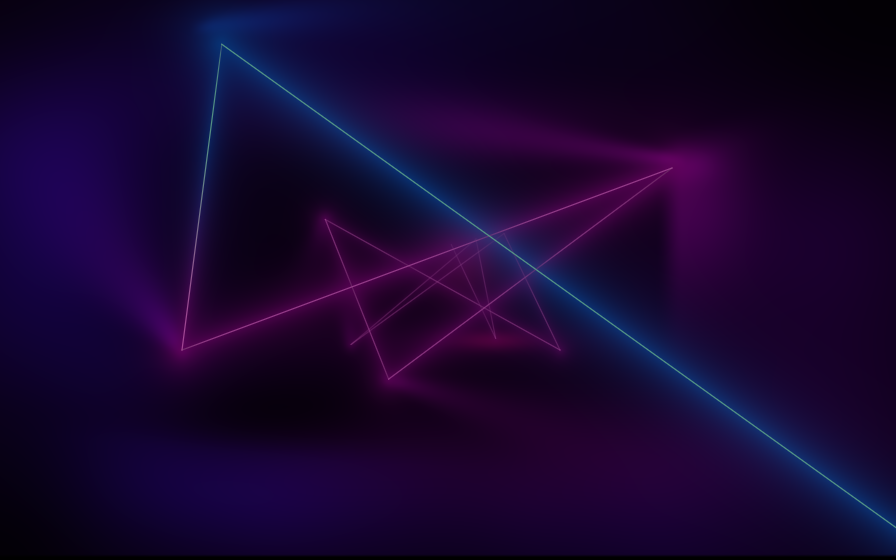
A WebGL 2 fragment shader for this background:

```glsl
#version 300 es
precision highp float;

uniform vec2 u_resolution;
out vec4 fragColor;

#define BEAM_COUNT 10
#define CORE_WIDTH 0.0011
#define GLOW_WIDTH 0.042
#define BEAM_FADE 0.30
#define HAZE_SCALE 3.0
#define HAZE_DEPTH 0.35
#define BASE vec3(0.038, 0.000, 0.070)
#define BLUE vec3(0.010, 0.200, 0.460)
#define INDIGO vec3(0.050, 0.015, 0.270)
#define MAGENTA vec3(0.370, 0.010, 0.350)
#define CRIMSON vec3(0.320, 0.000, 0.140)
#define GREEN_CORE vec3(0.360, 0.620, 0.520)

// Corners of one continuous folded beam, in units of canvas height
const vec2 corners[12] = vec2[12](
    vec2(1.604, 0.055), vec2(0.396, 0.921), vec2(0.325, 0.375),
    vec2(1.200, 0.700), vec2(0.694, 0.323), vec2(0.581, 0.608),
    vec2(1.000, 0.375), vec2(0.900, 0.583), vec2(0.627, 0.385),
    vec2(0.850, 0.573), vec2(0.885, 0.396), vec2(0.806, 0.563));

vec2 hashGradient(vec2 cell) {
    float h = fract(sin(dot(cell, vec2(127.1, 311.7))) * 43758.5);
    return vec2(cos(6.2832 * h), sin(6.2832 * h));
}

float gradientNoise(vec2 p) {
    vec2 i = floor(p), f = fract(p);
    vec2 u = f * f * f * (f * (f * 6.0 - 15.0) + 10.0);
    vec2 e = vec2(1.0, 0.0);
    float a = dot(hashGradient(i), f);
    float b = dot(hashGradient(i + e.xy), f - e.xy);
    float c = dot(hashGradient(i + e.yx), f - e.yx);
    float d = dot(hashGradient(i + e.xx), f - e.xx);
    return mix(mix(a, b, u.x), mix(c, d, u.x), u.y);
}

// Soft elliptical pool of light
float pool(vec2 p, vec2 center, vec2 radii) {
    vec2 d = (p - center) / radii;
    return exp(-dot(d, d));
}

// Light fanning out from a corner along a wall
float plume(vec2 p, vec2 origin, vec2 heading, float spread, float reach) {
    vec2 axis = normalize(heading), d = p - origin;
    float along = dot(d, axis);
    float across = dot(d, vec2(-axis.y, axis.x));
    float side = across / (0.012 + spread * max(along, 0.0));
    return exp(-side * side - max(along, 0.0) / reach)
         * smoothstep(-0.025, 0.025, along);
}

// Distance to a segment (x) and position along it (y)
vec2 segment(vec2 p, vec2 a, vec2 b) {
    vec2 ab = b - a;
    float t = clamp(dot(p - a, ab) / dot(ab, ab), 0.0, 1.0);
    return vec2(length(p - a - ab * t), t);
}

vec3 room(vec2 p) {
    vec3 c = BASE;
    // Left wall and ceiling
    c += INDIGO * 0.70 * pool(p, vec2(0.06, 0.66), vec2(0.25, 0.25));
    c += INDIGO * 0.35 * pool(p, vec2(0.16, 0.32), vec2(0.24, 0.22));
    c += INDIGO * 0.35 * pool(p, vec2(0.62, 0.91), vec2(0.50, 0.15));
    c += mix(INDIGO, MAGENTA, 0.6) * plume(p, corners[2], vec2(-0.58, 0.81), 0.32, 0.20);
    c += BLUE * 0.40 * plume(p, vec2(0.36, 0.950), vec2(0.98, 0.14), 0.14, 0.32);
    c += BLUE * 0.12 * pool(p, vec2(0.42, 0.96), vec2(0.13, 0.04));
    c += MAGENTA * 0.22 * pool(p, vec2(0.90, 0.775), vec2(0.32, 0.07));
    c += MAGENTA * 0.85 * plume(p, vec2(1.205, 0.713), vec2(-0.98, 0.15), 0.09, 0.24);
    // Right wall, lit from its near edge and cut off under the ceiling
    float wall = smoothstep(1.17, 1.22, p.x);
    wall *= smoothstep(0.05, -0.03, p.y - 0.72 - 0.35 * (p.x - 1.2));
    c += vec3(0.06, 0.0, 0.10) * pool(p, vec2(1.40, 0.47), vec2(0.30, 0.34));
    c += MAGENTA * 0.65 * wall * pool(p, vec2(1.205, 0.67), vec2(0.12, 0.18));
    c += MAGENTA * 0.35 * pool(p, vec2(1.22, 0.705), vec2(0.06, 0.03));
    // Floor
    float ground = smoothstep(0.25, 0.18, p.y + 0.08 * (p.x - 0.5));
    c += INDIGO * 0.50 * ground * pool(p, vec2(0.38, 0.11), vec2(0.34, 0.12));
    c += MAGENTA * 0.22 * pool(p, vec2(0.95, 0.17), vec2(0.46, 0.12));
    c += INDIGO * 0.25 * pool(p, vec2(1.10, 0.04), vec2(0.50, 0.13));
    c += MAGENTA * 0.55 * plume(p, corners[4], vec2(0.96, -0.27), 0.14, 0.17);
    // Small reflections on the far wall
    c += CRIMSON * 0.60 * pool(p, vec2(0.878, 0.392), vec2(0.075, 0.018));
    c += CRIMSON * 0.55 * pool(p, vec2(0.830, 0.535), vec2(0.065, 0.065));
    c += MAGENTA * 0.18 * pool(p, vec2(0.82, 0.39), vec2(0.24, 0.045));
    c += MAGENTA * 0.35 * plume(p, corners[5], vec2(-0.35, -0.94), 0.20, 0.07);
    c += MAGENTA * 0.35 * plume(p, corners[8], vec2(-0.10, 1.0), 0.15, 0.07);
    // Uneven haze and unlit corners
    c *= 1.0 + HAZE_DEPTH * gradientNoise(p * HAZE_SCALE);
    c *= 1.0 - 0.75 * pool(p, vec2(1.60, 1.0), vec2(0.42, 0.24));
    c *= 1.0 - 0.75 * pool(p, vec2(0.0, 0.0), vec2(0.24, 0.22));
    c *= 1.0 - 0.55 * pool(p, vec2(0.50, 0.27), vec2(0.20, 0.06));
    return c * (1.0 - 0.45 * pool(p, vec2(0.0, 1.0), vec2(0.30, 0.16)));
}

void main() {
    float pixel = 1.0 / u_resolution.y;
    vec2 p = gl_FragCoord.xy * pixel;
    p.x *= 1.6 * u_resolution.y / u_resolution.x;
    vec3 color = room(p);

    // Beams turn from green and blue to pink as they fold inward; nearest drawn last
    for (int i = BEAM_COUNT; i >= 0; i--) {
        vec2 s = segment(p, corners[i], corners[i + 1]);
        float power = max(exp2(-BEAM_FADE * max(float(i) - 1.0, 0.0)), 0.22);
        float warm = i == 0 ? 0.0 : (i == 1 ? smoothstep(0.2, 1.0, s.y) : 1.0);
        vec3 glow = mix(BLUE, MAGENTA, warm);
        vec3 core = mix(GREEN_CORE, vec3(0.66, 0.30, 0.60), warm);
        float width = GLOW_WIDTH * pow(power, 1.3) * (i == 1 ? 0.55 : 1.0);
        float reach = exp(-s.x / width) * (i == 1 ? 0.7 : 0.95);
        float line = clamp((CORE_WIDTH - s.x) / pixel + 0.5, 0.0, 1.0);
        color = mix(color, max(color * 0.6, glow), reach * power);
        color = mix(color, core, line * (0.15 + 0.75 * power));
    }
    color *= smoothstep(0.004, 0.011, p.y);
    fragColor = vec4(clamp(color, 0.0, 1.0), 1.0);
}
```
